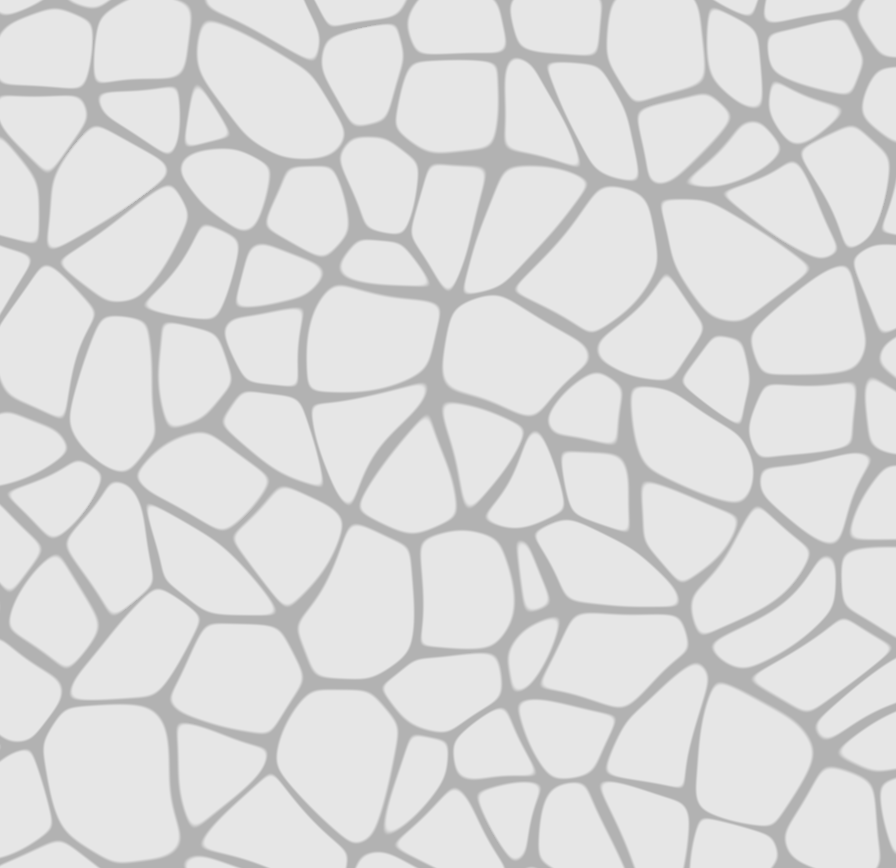
Write a WebGL 2 fragment shader that draws this pattern.

```glsl
#version 300 es
precision highp float;

uniform vec2 u_resolution;
out vec4 fragColor;

#define ROWS 11.0          // grid cells per canvas height
#define JITTER 0.80        // scatter of the stone centres
#define DROPPED 0.28       // share of grid cells without a stone
#define SIZE_SPREAD 0.30   // how far large stones push small ones
#define GAP_MIN 0.040      // half joint width, in grid cells
#define GAP_MAX 0.068
#define ROUNDING 0.060     // corner softness, in grid cells
#define WOBBLE 0.028       // unevenness of each outline
#define BEND 0.13          // large scale bending of the layout
#define SOFTNESS 0.0021    // edge blur, in canvas heights
#define STONE_COLOR vec3(0.90)
#define JOINT_COLOR vec3(0.70)

vec4 hash4(vec2 cell) {
    vec4 h = fract(cell.xyxy * vec4(0.1031, 0.1030, 0.0973, 0.1099));
    h += dot(h, h.wzxy + 33.33);
    return fract((h.xxyz + h.yzzw) * h.zywx);
}

// Centre (xy), weight (z) and presence (w) of the stone in a grid cell
vec4 stoneAt(vec2 cell) {
    vec4 h = hash4(cell + 71.0);
    vec2 centre = cell + 0.5 + JITTER * (h.xy - 0.5);
    return vec4(centre, SIZE_SPREAD * h.z, step(DROPPED, h.w));
}

vec2 sineBend(vec2 p) {
    return sin(1.25 * p.yx + vec2(0.4, 2.1))
         + 0.5 * sin(2.3 * p + 1.1 * p.yx + vec2(3.7, 1.2));
}

// Cell whose stone has the smallest weighted distance to p
vec2 owningCell(vec2 p) {
    vec2 base = floor(p), owner = base;
    float nearest = 1e5;
    for (int y = -2; y <= 2; y++)
    for (int x = -2; x <= 2; x++) {
        vec2 cell = base + vec2(x, y);
        vec4 stone = stoneAt(cell);
        vec2 offset = p - stone.xy;
        float power = dot(offset, offset) - stone.z;
        if (stone.w > 0.5 && power < nearest) {
            nearest = power;
            owner = cell;
        }
    }
    return owner;
}

// Smooth minimum of the distances to all borders of a stone
float borderDistance(vec2 p, vec2 owner) {
    vec4 stone = stoneAt(owner);
    float sum = 1e-20;
    for (int y = -3; y <= 3; y++)
    for (int x = -3; x <= 3; x++) {
        if (x == 0 && y == 0) continue;
        vec4 other = stoneAt(owner + vec2(x, y));
        if (other.w < 0.5) continue;
        vec2 span = other.xy - stone.xy;
        float len = length(span);
        float border = 0.5 * (len + (stone.z - other.z) / len);
        float dist = border - dot(p - stone.xy, span) / len;
        sum += exp(-dist / ROUNDING);
    }
    return -ROUNDING * log(sum);
}

void main() {
    vec2 p = gl_FragCoord.xy / u_resolution.y * ROWS;
    p += BEND * sineBend(p);

    // Each stone gets its own outline and joint width
    vec2 owner = owningCell(p);
    vec4 variation = hash4(owner + 311.0);
    vec2 wavy = p + WOBBLE * sin(3.5 * p.yx + 6.2832 * variation.xy);
    float halfGap = mix(GAP_MIN, GAP_MAX, variation.z);
    float inside = borderDistance(wavy, owner) - halfGap;

    float blur = SOFTNESS * ROWS;
    float stone = smoothstep(-blur, blur, inside);
    fragColor = vec4(mix(JOINT_COLOR, STONE_COLOR, stone), 1.0);
}
```
